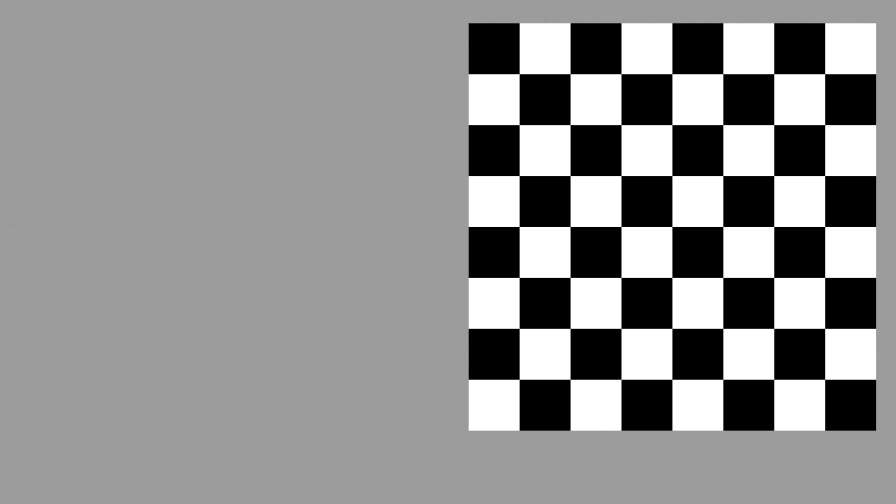
This pattern is drawn by a Shadertoy shader. Its source:

```glsl
// A black and white checkerboard standing at the right of a grey field.
// The squares are the product of two antialiased square waves, masked by a
// box; layered sines add a very faint grain to the grey.

#define BOARD_CORNER vec2(0.930, 0.1455)
#define BOARD_SIZE 0.8083
#define CELLS 8.0
#define FIELD_GREY 0.61
#define GRAIN_AMOUNT 0.006

// Square wave of period 2 in -1..1, positive on the first half, with soft steps.
vec2 squareWave(vec2 p, float pixel) {
    vec2 edgeDistance = abs(mod(p - 0.5, 2.0) - 1.0) - 0.5;
    return clamp(2.0 * edgeDistance / pixel, -1.0, 1.0);
}

// Signed distance to a centred square.
float squareDistance(vec2 p, float halfSize) {
    vec2 d = abs(p) - halfSize;
    return max(d.x, d.y);
}

// Fine mottling from sines that bend one another.
float grain(vec2 p) {
    float sum = 0.0;
    float weight = 0.5;
    for (int i = 0; i < 4; i++) {
        p = mat2(0.8, 0.6, -0.6, 0.8) * p * 1.4 + 1.7 * sin(p.yx);
        sum += weight * sin(p.x) * sin(p.y);
        weight *= 0.7;
    }
    return sum;
}

void mainImage(out vec4 fragColor, in vec2 fragCoord) {
    // Canvas heights, origin at the lower left.
    vec2 uv = fragCoord / iResolution.y;
    float pixel = 1.0 / iResolution.y;

    // Grey field.
    float field = FIELD_GREY + GRAIN_AMOUNT * grain(uv * 150.0);

    // Checker squares, white at the lower left corner.
    float cell = BOARD_SIZE / CELLS;
    vec2 wave = squareWave((uv - BOARD_CORNER) / cell, pixel / cell);
    float checker = 0.5 + 0.5 * wave.x * wave.y;

    // The wave is mid grey on the rim, so take the outermost squares whole.
    vec2 inner = clamp(uv, BOARD_CORNER + pixel, BOARD_CORNER + BOARD_SIZE - pixel);
    wave = squareWave((inner - BOARD_CORNER) / cell, pixel / cell);
    checker = 0.5 + 0.5 * wave.x * wave.y;

    // Board over field.
    float d = squareDistance(uv - BOARD_CORNER - 0.5 * BOARD_SIZE, 0.5 * BOARD_SIZE);
    float board = clamp(0.5 - d / pixel, 0.0, 1.0);
    fragColor = vec4(vec3(mix(field, checker, board)), 1.0);
}
```
